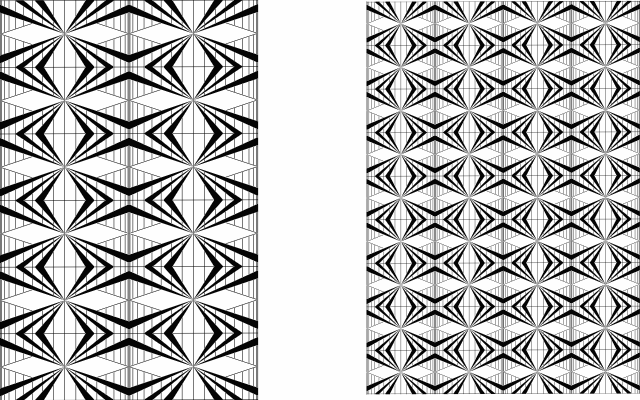
A WebGL 2 fragment shader for this pattern:

```glsl
#version 300 es
precision highp float;
// Two panels of op-art tiles on white: black wedges fan out of each tile centre
// and meet as nested chevrons, over hairline ribs that crowd toward the tile
// sides like the staves of a drum. One folded quarter tile makes every repeat.

#define ASPECT 1.6
#define LEFT_GRID vec2(2.0, 6.0)
#define RIGHT_GRID vec2(4.0, 9.0)
#define LEFT_BOX vec4(0.001, 0.000, 0.644, 0.999)
#define RIGHT_BOX vec4(0.917, 0.016, 1.599, 0.996)
#define HAIRLINE 0.016
#define RIBS 9
#define LOZENGE_SLOPE 0.64
#define TILT 0.003

uniform vec2 u_resolution;
out vec4 outColor;

const vec3 PAPER = vec3(0.995);
const vec3 INK = vec3(0.015);
const float HALF_PI = 1.5707963;

float pixel;

// Soft step across a signed distance, one pixel wide.
float side(float d) {
    return clamp(0.5 + d / pixel, 0.0, 1.0);
}

// Pixel coverage of a line, exact even when thinner than a pixel.
float stroke(float d, float width) {
    return side(d + 0.5 * width) - side(d - 0.5 * width);
}

// Signed distance to the ray x = spread * y in the folded tile.
float rayDistance(vec2 q, vec2 halfTile, float spread) {
    vec2 normal = vec2(1.0, -spread) / halfTile;
    return dot(q, normal) / length(normal);
}

float wedge(vec2 q, vec2 halfTile, float inner, float outer) {
    return side(rayDistance(q, halfTile, inner))
         - side(rayDistance(q, halfTile, outer));
}

// Ink of one quarter tile: q runs from its centre to the corner halfTile.
float tileInk(vec2 q, vec2 halfTile) {
    float width = HAIRLINE * halfTile.y;

    // Vertical ribs at sine spacing, and the line through the chevrons.
    float clear = 1.0 - stroke(halfTile.y - q.y, width);
    for (int i = 0; i <= RIBS; i++) {
        float rib = sin(HALF_PI * float(i) / float(RIBS)) * halfTile.x;
        clear *= 1.0 - stroke(q.x - rib, width);
    }

    // Blank lozenge between tile centres, outlined on its far half.
    vec2 mirrored = vec2(halfTile.x - q.x, q.y);
    float nearEdge = rayDistance(q, halfTile, 1.0 / LOZENGE_SLOPE);
    float farEdge = rayDistance(mirrored, halfTile, 1.0 / LOZENGE_SLOPE);
    float ink = (1.0 - clear) * (1.0 - side(min(nearEdge, farEdge)));
    float outline = stroke(farEdge, width) * side(q.x - 0.5 * halfTile.x);
    ink = max(ink, outline);

    // Two chevrons and the broad outer band.
    float wedges = wedge(q, halfTile, 0.325, 0.465)
                 + wedge(q, halfTile, 0.635, 0.770)
                 + wedge(q, halfTile, 1.140, 1.0 / LOZENGE_SLOPE);
    ink = max(ink, wedges);

    // The centre column stays drawn where the wedges converge.
    return max(ink, stroke(q.x, width));
}

// A box (left, bottom, right, top) filled with a grid of tiles.
float panelInk(vec2 p, vec4 box, vec2 grid) {
    p.y -= TILT * (p.x - 0.5 * (box.x + box.z));
    vec2 size = box.zw - box.xy;
    vec2 halfTile = 0.5 * size / grid;
    vec2 cell = fract((p - box.xy) / size * grid);
    vec2 folded = abs(2.0 * cell - 1.0) * halfTile;
    vec2 inset = min(p - box.xy, box.zw - p);
    float inside = side(min(inset.x, inset.y) + HAIRLINE * halfTile.y);
    return inside * tileInk(folded, halfTile);
}

void main() {
    vec2 p = gl_FragCoord.xy / u_resolution * vec2(ASPECT, 1.0);
    pixel = 1.0 / u_resolution.y;
    float ink = max(panelInk(p, LEFT_BOX, LEFT_GRID),
                    panelInk(p, RIGHT_BOX, RIGHT_GRID));
    outColor = vec4(mix(PAPER, INK, clamp(ink, 0.0, 1.0)), 1.0);
}
```
